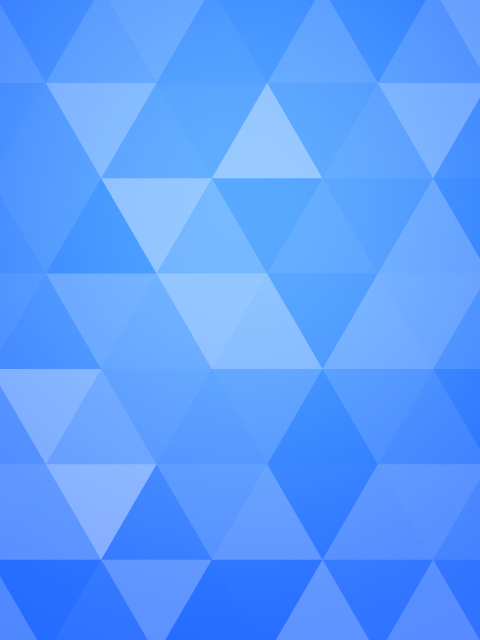
Give the GLSL for this background, as a Shadertoy shader.

```glsl
// Blue mosaic of equilateral triangles: a soft radial glow tinted per triangle.
// Three families of parallel lines give each triangle a unique integer id,
// and a hash of that id sets how much white is laid over the glow.

float hash(vec3 p) {
    p = fract(p * vec3(0.1031, 0.1030, 0.0973) + 0.37);
    p += dot(p, p.yzx + 33.33);
    return fract((p.x + p.y) * p.z);
}

// Opacity of the white veil on the triangle that contains uv
float veil(vec2 uv, float aspect) {
    // x in triangle sides, y in row heights
    vec2 q = vec2(uv.x * aspect * 5.783 - 0.414, uv.y * 6.713 + 0.157);
    vec3 id = floor(vec3(q.x + 0.5 * q.y, q.x - 0.5 * q.y, q.y));

    float tone = 0.02 + 0.27 * hash(id);
    float highlight = 0.17 * step(0.89, hash(id + 17.0));
    return tone + highlight;
}

// Deep blue that brightens toward the upper middle of the canvas
vec3 glow(vec2 uv) {
    float d = length((uv - vec2(0.5, 0.68)) * vec2(0.8, 1.0));
    return mix(vec3(0.30, 0.64, 1.0), vec3(0.12, 0.40, 1.0), smoothstep(0.0, 0.8, d));
}

void mainImage(out vec4 fragColor, in vec2 fragCoord) {
    float aspect = iResolution.x / iResolution.y;

    // Average a 4 by 4 grid of samples to smooth the triangle edges
    float white = 0.0;
    for (int j = 0; j < 4; j++) {
        for (int i = 0; i < 4; i++) {
            vec2 offset = (vec2(i, j) - 1.5) / 4.0;
            white += veil((fragCoord + offset) / iResolution.xy, aspect) / 16.0;
        }
    }

    vec3 color = mix(glow(fragCoord / iResolution.xy), vec3(1.0), white);
    fragColor = vec4(color, 1.0);
}
```
